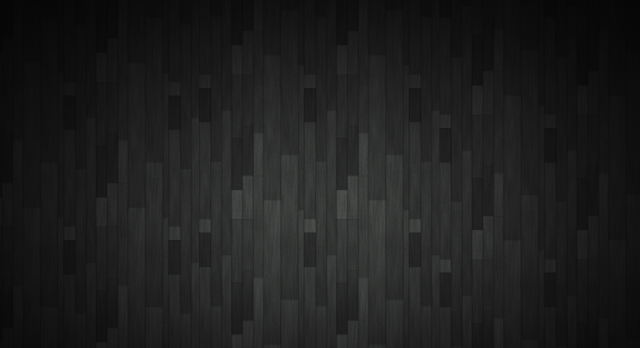
Give the GLSL for this texture, as a Shadertoy shader.

```glsl
const vec2 CANVAS = vec2(768.0, 416.0);    // design units, y measured downwards
const vec2 TILE = vec2(126.0, 173.0);      // repeat of the plank layout
const float STRIP_START = 239.0;
const float STRIP_WIDTH = 288.5;
const vec3 STRIP_DROP = vec3(9.0, 0.0, 48.0);
const vec2 GLOW_CENTER = vec2(386.0, 260.0);
const vec3 GLOW_SPREAD = vec3(232.0, 155.0, 160.0); // sideways, upwards, downwards
const float GLOW_PEAK = 0.225;
const float LENGTH_FADE = 0.26;
const float SEAM_DEPTH = 0.20;
const float JOINT_DEPTH = 0.10;
const float GRAIN = 0.17;
const float MOTTLE = 0.13;
const vec3 TINT = vec3(0.992, 1.008, 0.996);
const vec3 FLOOR_COLOR = vec3(0.008, 0.011, 0.008);

const int PLANKS = 9;
const float EDGES[10] = float[10](
    0.0, 14.0, 27.0, 39.0, 52.0, 65.0, 77.0, 98.0, 119.0, 126.0);

// Up to three board ends per plank, with the tone of the board below each
const vec3 JOINTS[9] = vec3[9](
    vec3(89, 105, 146), vec3(20, 20, 20), vec3(132, 132, 132),
    vec3(54, 89, 165), vec3(37, 89, 150), vec3(37, 100, 159),
    vec3(66, 66, 66), vec3(12, 12, 12), vec3(78, 78, 78));
const vec3 TONES[9] = vec3[9](
    vec3(1.08, 0.64, 0.92), vec3(0.90), vec3(0.95),
    vec3(1.12, 0.88, 0.68), vec3(1.03, 0.86, 0.72), vec3(0.98, 0.93, 1.08),
    vec3(1.02), vec3(0.97), vec3(0.95));

vec2 hashGradient(vec2 cell) {
    vec3 h = fract(cell.xyx * vec3(0.1031, 0.1030, 0.0973));
    h += dot(h, h.yzx + 33.33);
    float angle = 6.2832 * fract((h.x + h.y) * h.z);
    return vec2(cos(angle), sin(angle));
}

float gradientNoise(vec2 p) {
    vec2 i = floor(p), f = fract(p);
    vec2 w = f * f * f * (f * (f * 6.0 - 15.0) + 10.0);
    vec2 e = vec2(0.0, 1.0);
    float a = dot(hashGradient(i), f);
    float b = dot(hashGradient(i + e.yx), f - e.yx);
    float c = dot(hashGradient(i + e.xy), f - e.xy);
    float d = dot(hashGradient(i + e.yy), f - e.yy);
    return mix(mix(a, b, w.x), mix(c, d, w.x), w.y);
}

// Relative brightness of the wood
float woodTone(vec2 p) {
    float strip = floor((p.x - STRIP_START) / STRIP_WIDTH);
    float drop = strip < 0.0 ? STRIP_DROP.x : (strip > 0.0 ? STRIP_DROP.z : STRIP_DROP.y);
    float u = mod(p.x - STRIP_START - strip * STRIP_WIDTH, TILE.x);
    float y = p.y - drop;

    int plank = 0;
    for (int i = 1; i < PLANKS; i++) {
        if (u >= EDGES[i]) plank = i;
    }

    // The nearest board end above sets the tone
    float run = TILE.y, tone = 1.0;
    for (int j = 0; j < 3; j++) {
        float distanceBelow = mod(y - JOINTS[plank][j], TILE.y);
        if (distanceBelow < run) {
            run = distanceBelow;
            tone = TONES[plank][j];
        }
    }
    tone *= 1.0 + LENGTH_FADE * (0.5 - run / TILE.y);

    // Dark gaps along the sides and at board ends
    float side = min(u - EDGES[plank], EDGES[plank + 1] - u);
    tone *= 1.0 - SEAM_DEPTH * (1.0 - smoothstep(0.2, 1.7, side));
    tone *= 1.0 - JOINT_DEPTH * (1.0 - smoothstep(0.3, 1.6, run));

    // Fibres drawn out along the board, over broad soft patches
    vec2 q = vec2(u + float(plank) * 37.0, y);
    float fibre = gradientNoise(q * vec2(0.42, 0.035))
                + 0.6 * gradientNoise(q * vec2(0.65, 0.28) + 71.0);
    float patches = gradientNoise(q * vec2(0.10, 0.026) + 19.0);
    return tone * (1.0 + GRAIN * fibre + MOTTLE * patches);
}

float glow(vec2 p) {
    vec2 d = p - GLOW_CENTER;
    d /= vec2(GLOW_SPREAD.x, d.y < 0.0 ? GLOW_SPREAD.y : GLOW_SPREAD.z);
    return GLOW_PEAK * exp(-0.5 * dot(d, d));
}

void mainImage(out vec4 fragColor, in vec2 fragCoord) {
    // Four samples soften every edge
    float tone = 0.0;
    for (int s = 0; s < 4; s++) {
        vec2 offset = vec2(s & 1, s >> 1) * 0.5 - 0.25;
        vec2 uv = (fragCoord + offset) / iResolution.xy;
        tone += 0.25 * woodTone(vec2(uv.x, 1.0 - uv.y) * CANVAS);
    }

    vec2 uv = fragCoord / iResolution.xy;
    float light = glow(vec2(uv.x, 1.0 - uv.y) * CANVAS);
    fragColor = vec4(FLOOR_COLOR + TINT * light * tone, 1.0);
}
```
